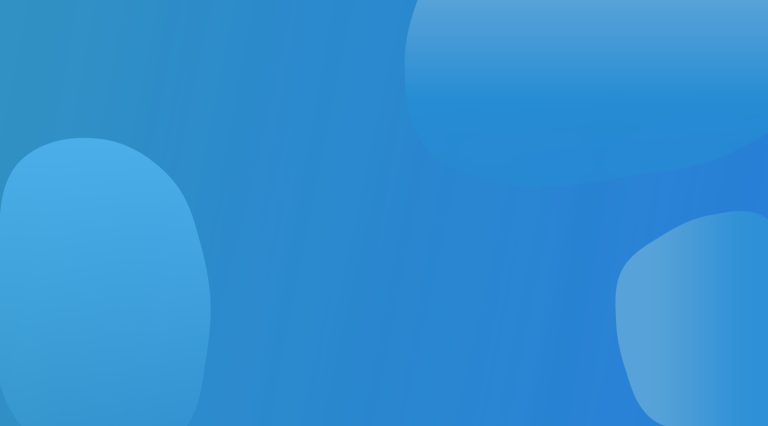
Give the GLSL for this background, as a WebGL 1 fragment shader.

```glsl
precision highp float;
// A calm blue backdrop: a slanted teal-to-blue gradient with faint streaks,
// overlaid by three translucent rounded blobs. Each blob is a polar curve,
// a smooth cubic through twelve evenly spaced radii about its centre.

#define SLANT 0.2
#define STREAK_STRENGTH 0.005
#define TEAL vec3(0.194, 0.572, 0.765)
#define MID_BLUE vec3(0.163, 0.533, 0.808)
#define DEEP_BLUE vec3(0.160, 0.502, 0.842)
#define SKY vec3(0.300, 0.690, 0.920)
#define MIST vec3(0.343, 0.636, 0.846)
#define AZURE vec3(0.147, 0.550, 0.828)
#define SOFT_BLUE vec3(0.180, 0.565, 0.840)

uniform vec2 u_resolution;

// Catmull-Rom weights on a ring of twelve knots
vec4 knotWeight(vec4 offset) {
  vec4 d = abs(mod(offset + 6.0, 12.0) - 6.0);
  vec4 inner = (1.5 * d - 2.5) * d * d + 1.0;
  vec4 outer = ((2.5 - 0.5 * d) * d - 4.0) * d + 2.0;
  return mix(inner, outer, step(1.0, d)) * step(d, vec4(2.0));
}

// Coverage of a blob; radii run counterclockwise from the right, 30 degrees apart
float blob(vec2 q, vec4 r0, vec4 r1, vec4 r2) {
  float turn = atan(q.y, q.x + 1e-5) * 6.0 / 3.14159;
  vec4 knot = turn - vec4(0.0, 1.0, 2.0, 3.0);
  float radius = dot(r0, knotWeight(knot))
               + dot(r1, knotWeight(knot - 4.0))
               + dot(r2, knotWeight(knot - 8.0));
  float edge = 0.8 / u_resolution.y;
  return 1.0 - smoothstep(-edge, edge, length(q) - radius);
}

// Layered sines across the slanted axis, fading slowly along it
float streaks(float across, float along) {
  float sum = 0.0;
  float freq = 13.0;
  float amp = 0.5;
  for (int i = 0; i < 4; i++) {
    sum += amp * sin(across * freq + 1.5 * sin(across * freq * 0.37 + along));
    freq *= 2.1;
    amp *= 0.65;
  }
  return sum;
}

vec3 backdrop(vec2 p) {
  float across = p.x - SLANT * p.y;
  vec3 color = mix(TEAL, MID_BLUE, smoothstep(-0.35, 0.85, across));
  color = mix(color, DEEP_BLUE, smoothstep(0.6, 1.8, across));
  return color + STREAK_STRENGTH * streaks(across, p.y);
}

void main() {
  vec2 p = gl_FragCoord.xy / u_resolution.y;
  vec3 color = backdrop(p);

  // Left blob: bright crown fading downward
  float left = blob(p - vec2(0.235, 0.296),
    vec4(0.259, 0.271, 0.331, 0.378),
    vec4(0.376, 0.275, 0.249, 0.286),
    vec4(0.352, 0.387, 0.369, 0.286));
  color = mix(color, SKY, left * mix(0.22, 0.95, clamp(p.y / 0.674, 0.0, 1.0)));

  // Upper blob: misty top melting into azure
  float upper = blob(p - vec2(1.362, 0.859),
    vec4(0.587, 0.587, 0.587, 0.516),
    vec4(0.469, 0.411, 0.412, 0.415),
    vec4(0.336, 0.291, 0.308, 0.423));
  vec3 upperFill = mix(AZURE, MIST, clamp((p.y - 0.76) / 0.24, 0.0, 1.0));
  color = mix(color, upperFill, upper * mix(0.5, 1.0, smoothstep(0.56, 0.82, p.y)));

  // Right blob: misty left side turning blue
  float right = blob(p - vec2(1.667, 0.249),
    vec4(0.176, 0.200, 0.272, 0.246),
    vec4(0.228, 0.238, 0.221, 0.230),
    vec4(0.270, 0.263, 0.293, 0.235));
  vec3 rightFill = mix(MIST, SOFT_BLUE, smoothstep(1.50, 1.79, p.x));
  color = mix(color, rightFill, right);

  gl_FragColor = vec4(color, 1.0);
}
```
